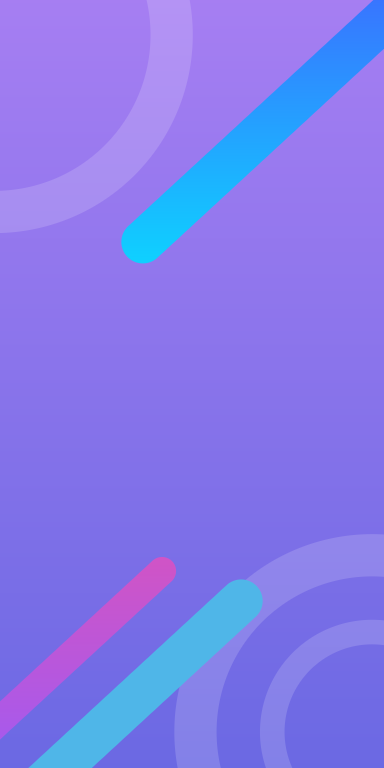
Reproduce this background procedurally as a WebGL 1 fragment shader.

```glsl
precision highp float;

uniform vec2 u_resolution;

// Coverage of a signed distance, smoothed over about one pixel
float cover(float d) {
  return clamp(0.5 - d * u_resolution.x, 0.0, 1.0);
}

float ring(vec2 p, vec2 center, float radius, float halfWidth) {
  return cover(abs(length(p - center) - radius) - halfWidth);
}

// Bar with one round end at tip, running on without limit along dir
float bar(vec2 p, vec2 tip, vec2 dir, float radius) {
  vec2 q = p - tip;
  return cover(length(q - dir * max(dot(q, dir), 0.0)) - radius);
}

void main() {
  // Canvas widths: x spans 0 to 1, y spans 0 to 2
  vec2 p = gl_FragCoord.xy / u_resolution.x;
  vec2 slant = normalize(vec2(0.735, 0.678));

  // Violet backdrop
  vec3 color = mix(vec3(0.42, 0.41, 0.89), vec3(0.65, 0.495, 0.95), p.y / 2.0);

  // Pale translucent rings
  vec2 lowerCenter = vec2(0.969, 0.094);
  float rings = ring(p, vec2(-0.014, 1.909), 0.461, 0.055);
  rings = max(rings, ring(p, lowerCenter, 0.460, 0.055));
  rings = max(rings, ring(p, lowerCenter, 0.260, 0.032));
  color = mix(color, vec3(1.0), 0.16 * rings);

  // Blue bar rising to the upper right
  vec3 blue = mix(vec3(0.06, 0.81, 1.0), vec3(0.22, 0.46, 1.0),
                  clamp((p.y - 1.33) / 0.67, 0.0, 1.0));
  color = mix(color, blue, bar(p, vec2(0.372, 1.370), slant, 0.056));

  // Pink and cyan bars falling to the lower left
  vec3 pink = mix(vec3(0.66, 0.35, 0.92), vec3(0.81, 0.33, 0.78),
                  clamp((p.y - 0.08) / 0.45, 0.0, 1.0));
  color = mix(color, pink, bar(p, vec2(0.422, 0.513), -slant, 0.0365));
  color = mix(color, vec3(0.31, 0.715, 0.91),
              bar(p, vec2(0.628, 0.435), -slant, 0.056));

  gl_FragColor = vec4(color, 1.0);
}
```
